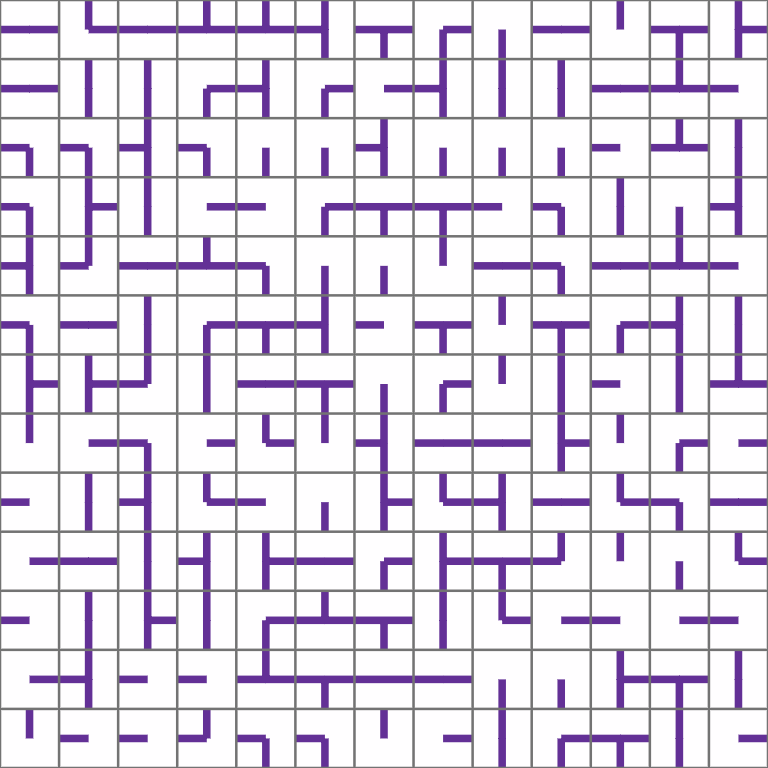
This pattern is drawn by a WebGL 2 fragment shader. Its source:

```glsl
#version 300 es
precision highp float;
// Square grid of random pipe tiles: stubs, bends, straights and tees in purple under grey rules.

uniform vec2 u_resolution;
out vec4 fragColor;

const float CELLS = 13.0;        // tiles across and down
const float BAR_WIDTH = 0.128;   // in tile units
const float RULE_WIDTH = 0.043;  // in tile units
const float STUB_SHARE = 0.36;   // shares of tile kinds; tees take the rest
const float BEND_SHARE = 0.22;
const float STRAIGHT_SHARE = 0.20;
const float SEED = 4.0;
const vec3 PAPER = vec3(1.0, 0.995, 1.0);
const vec3 PURPLE = vec3(0.39, 0.19, 0.59);
const vec3 GREY = vec3(0.45);

float hash(vec2 p) {
  return fract(sin(dot(p, vec2(127.1, 311.7))) * 43758.5453);
}

// Coverage of a shape from its signed distance and the pixel size.
float coverage(float dist, float pixel) {
  return clamp(0.5 - dist / pixel, 0.0, 1.0);
}

// Four-bit set of arms, one bit per quarter turn.
int tileArms(float pick) {
  if (pick < STUB_SHARE) return 1;
  if (pick < STUB_SHARE + BEND_SHARE) return 3;
  if (pick < STUB_SHARE + BEND_SHARE + STRAIGHT_SHARE) return 5;
  return 11;
}

// Flat-ended bars running from the tile centre to its sides.
float bars(vec2 p, int arms, int turn, float pixel) {
  float ink = 0.0;
  for (int k = 0; k < 4; k++) {
    if (((arms >> ((k + turn) & 3)) & 1) == 1) {
      ink += coverage(max(abs(p.y) - 0.5 * BAR_WIDTH, -p.x), pixel);
    }
    p = vec2(p.y, -p.x);
  }
  return min(ink, 1.0);
}

void main() {
  vec2 grid = gl_FragCoord.xy / u_resolution * CELLS;
  float pixel = CELLS / min(u_resolution.x, u_resolution.y);
  vec2 cell = floor(grid);
  vec2 p = fract(grid) - 0.5;

  // Random kind and quarter turn for each tile
  int arms = tileArms(hash(cell + SEED));
  int turn = int(4.0 * hash(cell.yx + SEED + 37.3));
  vec3 color = mix(PAPER, PURPLE, bars(p, arms, turn, pixel));

  // Grey rules on the tile borders
  vec2 toBorder = 0.5 - abs(p);
  float rule = min(toBorder.x, toBorder.y) - 0.5 * RULE_WIDTH;
  color = mix(color, GREY, coverage(rule, pixel));

  fragColor = vec4(color, 1.0);
}
```
